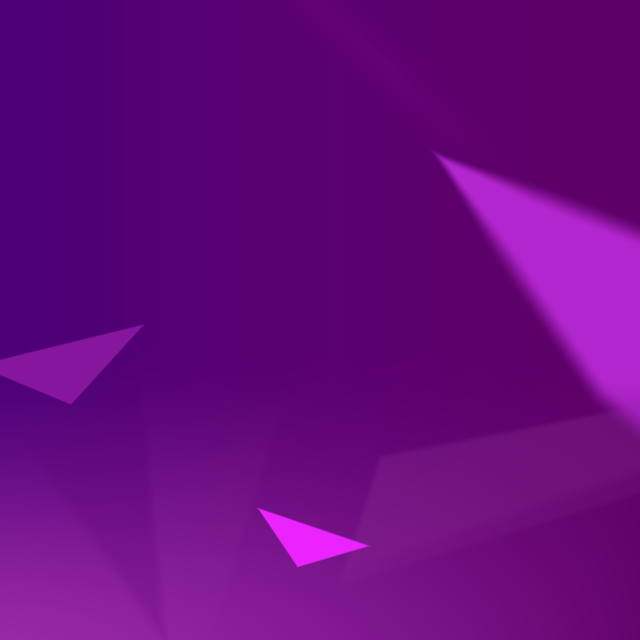
Write a WebGL 1 fragment shader that draws this background.

```glsl
precision highp float;
// Purple backdrop: a violet-to-plum gradient with a magenta glow rising from
// the lower left, faint translucent facets, and three bright shards.
// Every shape is a convex polygon built from signed half-plane distances.

uniform vec2 u_resolution;

const vec3 VIOLET  = vec3(0.300, 0.000, 0.465);
const vec3 PURPLE  = vec3(0.355, 0.004, 0.440);
const vec3 PLUM    = vec3(0.365, 0.000, 0.405);
const vec3 GLOW    = vec3(0.610, 0.165, 0.655);
const vec3 HAZE    = vec3(0.550, 0.180, 0.580);
const vec3 ORCHID  = vec3(0.700, 0.150, 0.810);
const vec3 MUTED   = vec3(0.530, 0.085, 0.620);
const vec3 MAGENTA = vec3(0.920, 0.140, 1.000);

// Signed distance to the line a-b, positive on its left side.
float edge(vec2 p, vec2 a, vec2 b) {
  vec2 d = normalize(b - a);
  return dot(p - a, vec2(-d.y, d.x));
}

// Convex shapes with clockwise corners, negative inside.
float triangle(vec2 p, vec2 a, vec2 b, vec2 c) {
  return max(edge(p, a, b), max(edge(p, b, c), edge(p, c, a)));
}

float quad(vec2 p, vec2 a, vec2 b, vec2 c, vec2 d) {
  return max(max(edge(p, a, b), edge(p, b, c)),
             max(edge(p, c, d), edge(p, d, a)));
}

// Coverage of a distance field, with a soft rim of the given half width.
float cover(float dist, float blur) {
  return 1.0 - smoothstep(-blur, blur, dist);
}

vec3 backdrop(vec2 p) {
  vec3 color = mix(VIOLET, PURPLE, smoothstep(-0.05, 0.55, p.x));
  color = mix(color, PLUM, smoothstep(0.45, 0.95, p.x));
  float rise = smoothstep(0.46, -0.06, p.y);
  float spread = 1.0 - 0.9 * pow(p.x, 1.4);
  return mix(color, GLOW, rise * spread);
}

vec3 addFacets(vec3 color, vec2 p) {
  // Diagonal streak falling from the top towards the large shard.
  float streak = abs(edge(p, vec2(0.49, 1.0), vec2(0.74, 0.765)));
  float streakFade = smoothstep(0.70, 0.86, p.y);
  color += vec3(0.035, 0.004, 0.025) * cover(streak - 0.02, 0.035) * streakFade;

  // Pale beam in the lower left and the dark wedge beside it.
  float low = smoothstep(0.46, 0.20, p.y);
  float beam = quad(p, vec2(0.214, 0.45), vec2(0.44, 0.36),
                       vec2(0.315, -0.05), vec2(0.265, -0.05));
  color = mix(color, HAZE, 0.13 * low * cover(beam, 0.006));
  float wedge = triangle(p, vec2(0.03, 0.32), vec2(0.214, 0.43),
                            vec2(0.258, 0.0));
  color = mix(color, PURPLE, 0.22 * low * cover(wedge, 0.012));

  // Broad band reaching in from the right, with a weaker plane below it.
  float band = quad(p, vec2(0.595, 0.286), vec2(1.05, 0.375),
                       vec2(1.05, 0.245), vec2(0.53, 0.085));
  float lowerRim = edge(p, vec2(0.62, 0.135), vec2(1.0, 0.263));
  float bandFade = mix(0.16, 0.32, smoothstep(-0.015, 0.015, lowerRim));
  color = mix(color, HAZE, bandFade * cover(band, 0.006));
  return color;
}

vec3 addShards(vec3 color, vec2 p, float pixel) {
  // Large, out-of-focus shard; its rim widens away from the tip.
  vec2 tip = vec2(0.684, 0.757);
  float large = quad(p, tip, vec2(1.1, 0.594), vec2(1.1, 0.25),
                        vec2(0.9375, 0.3815));
  float blur = mix(0.007, 0.021, smoothstep(0.0, 0.22, distance(p, tip)));
  vec3 orchid = mix(ORCHID, MUTED, 0.5 * smoothstep(0.42, 0.33, p.y));
  color = mix(color, orchid, cover(large, blur));

  // Two small, sharp shards.
  float rim = max(pixel, 0.0018);
  float left = triangle(p, vec2(-0.036, 0.429), vec2(0.225, 0.493),
                           vec2(0.111, 0.368));
  color = mix(color, MUTED, cover(left, rim));
  float low = triangle(p, vec2(0.403, 0.206), vec2(0.577, 0.147),
                          vec2(0.465, 0.114));
  return mix(color, MAGENTA, cover(low, rim));
}

void main() {
  vec2 p = gl_FragCoord.xy / u_resolution;
  float pixel = 1.0 / min(u_resolution.x, u_resolution.y);
  vec3 color = addFacets(backdrop(p), p);
  color = addShards(color, p, pixel);
  gl_FragColor = vec4(color, 1.0);
}
```
